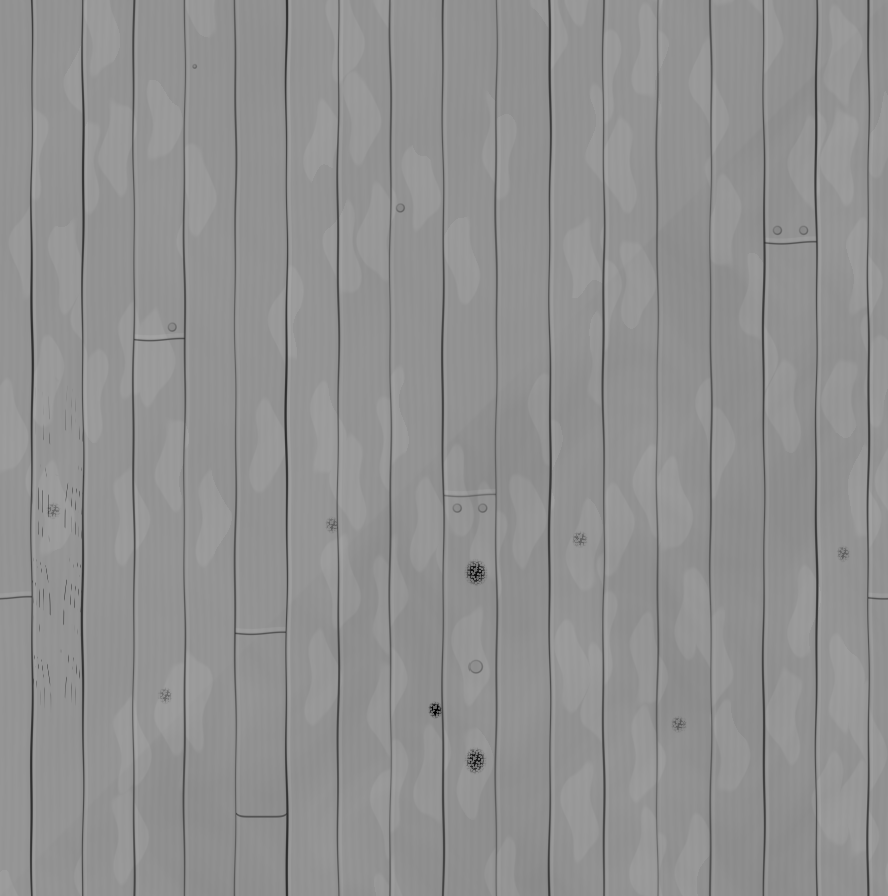
Reproduce this texture map procedurally as a WebGL 1 fragment shader.

```glsl
precision highp float;
uniform vec2 u_resolution;

float hash(vec2 p) {
  return fract(sin(dot(p, vec2(41.3, 289.1))) * 4375.5);
}

// x: distance to the nearest cell point, y: random value of that cell
vec2 cellular(vec2 p) {
  vec2 nearest = vec2(9.0, 0.0);
  for (int j = -1; j <= 1; j++) {
    for (int i = -1; i <= 1; i++) {
      vec2 cell = floor(p) + vec2(float(i), float(j));
      vec2 point = cell + 0.15 + 0.7 * vec2(hash(cell), hash(cell + 17.0));
      float d = length(p - point);
      if (d < nearest.x) nearest = vec2(d, hash(cell + 5.0));
    }
  }
  return nearest;
}

float mottle(vec2 p) {
  float sum = 0.0, gain = 0.5;
  for (int i = 0; i < 4; i++) {
    p += 0.6 * sin(p.yx * 1.3 + float(i));
    sum += gain * sin(p.x) * sin(p.y + 1.0);
    p = mat2(1.5, 1.1, -1.1, 1.5) * p;
    gain *= 0.6;
  }
  return sum;
}

float stroke(float d, float halfWidth) {
  float px = 0.8 / u_resolution.y;
  return 1.0 - smoothstep(halfWidth - px, halfWidth + px, abs(d));
}

// Height of the butt joint on a plank, or -1 where it has none
float jointHeight(float id) {
  float t = (id - 8.0) / 6.0, kind = mod(id, 6.0);
  if (abs(kind - 2.0) < 0.5) return 0.447 + t * (0.054 + 0.228 * t);
  if (abs(kind - 4.0) < 0.5 && abs(id - 10.0) > 0.5) return 0.28 + 0.0033 * id;
  return -1.0;
}

// Shading of a round nail head: dark rim, lit on the upper left
float nail(vec2 d, float r) {
  float rim = stroke(length(d) - r, 0.0008);
  float lit = dot(d, vec2(-0.6, 0.8)) / r;
  return rim * (0.05 * lit - 0.12) - 0.035 * stroke(length(d), r);
}

float knot(vec2 d, float r) {
  float core = 1.0 - smoothstep(0.35 * r, r, length(d * vec2(1.0, 0.85)));
  return core * (0.25 + 0.75 * smoothstep(0.3, 0.55, cellular(d * 330.0).x));
}

void main() {
  vec2 p = gl_FragCoord.xy / u_resolution;

  // Seventeen planks of slightly uneven width, wrapping at the sides
  float s = (p.x + 0.0046 * sin(6.2832 * (p.x - 0.17))) * 17.0 - 0.55;
  float seam = mod(floor(s + 0.5), 17.0);
  s += 0.012 * sin(p.y * 18.85 + seam * 2.0) + 0.008 * sin(p.y * 50.27 + seam * 5.0);
  float id = mod(floor(s), 17.0);
  float u = fract(s);
  float across = (u - step(0.5, u)) / 17.0;

  // Base tone, diagonal sheen and clouded lower half
  float sheen = smoothstep(-0.003, 0.003, p.y - p.x);
  float shade = 0.566 + 0.014 * sheen * (1.0 - 0.5 * p.y);
  shade += 0.012 * (hash(vec2(id, 3.0)) - 0.5);
  shade += mix(0.022, 0.008, sheen) * mottle(p * vec2(19.0, 14.0));
  shade += 0.005 * sin(u * 42.0 + id * 7.0 + 2.0 * sin(p.y * 9.0 + id));

  // Worn pale patches, stretched along the boards
  vec2 ragged = p + 0.006 * vec2(sin(p.y * 71.0), sin(p.x * 190.0 + id));
  vec2 worn = cellular(ragged * vec2(24.0, 8.0) + vec2(0.0, hash(vec2(id, 8.0))));
  shade += 0.028 * step(0.6, worn.y) * (1.0 - smoothstep(0.38, 0.44, worn.x));

  // Dashed arching grain on the first plank
  if (id < 0.5) {
    float arch = 0.7 * (u - 0.5) * (u - 0.5) - 0.35 * (p.y - 0.22);
    float rings = abs(fract(arch * 28.0 + 0.15 * sin(p.y * 60.0)) - 0.5);
    float dashes = smoothstep(0.0, 0.5, sin(p.y * 170.0 + u * 9.0) + sin(p.y * 61.0));
    float extent = smoothstep(0.2, 0.25, p.y) * (1.0 - smoothstep(0.45, 0.6, p.y));
    shade -= 0.2 * dashes * extent * (1.0 - smoothstep(0.02, 0.1, rings));
  }

  // Butt joints, with nail pairs beside some of them
  float joint = jointHeight(id);
  float below = p.y - joint + 0.0012 * sin(u * 5.0);
  float cut = stroke(below, 0.0008);
  if (abs(id - 4.0) < 0.5) cut = max(cut, stroke(p.y - 0.0885 - 0.004 * pow(abs(2.0 * u - 1.0), 8.0), 0.001));
  shade += 0.03 * stroke(below - 0.004, 0.002);
  shade = mix(shade, 0.28, cut * (abs(id - 8.0) < 0.5 ? 0.5 : 0.85));
  if (abs(mod(id, 6.0) - 2.0) < 0.5) {
    float side = abs(id - 8.0) < 0.5 ? -1.0 : 1.0;
    for (int i = 0; i < 2; i++) {
      float x = float(i) * 0.5 + 0.25;
      if (id > 2.5 || i == 1) shade += nail(vec2((u - x) / 17.0, p.y - joint - 0.014 * side), 0.0045);
    }
  }

  // Lone nails stepping down every fourth plank
  if (abs(mod(id, 4.0) - 3.0) < 0.5 && id < 8.0)
    shade += nail(vec2((u - 0.18) / 17.0, p.y - 0.926 + 0.0395 * (id - 3.0)), 0.002 + 0.0006 * (id - 3.0));

  // Column of dark knots around a nail on the jointed middle plank
  if (abs(id - 8.0) < 0.5) {
    for (int i = 0; i < 3; i++) {
      vec2 d = vec2((u - 0.62) / 17.0, p.y - 0.151 - 0.105 * float(i));
      if (i == 1) shade += nail(d, 0.007);
      else shade -= 0.5 * knot(d, 0.014);
    }
  }

  // Faint knots scattered over two planks in five
  float kind = mod(id, 5.0);
  if (kind < 0.5 || abs(kind - 2.0) < 0.5) {
    vec2 d = vec2((u - 0.65 - 0.26 * sin(id * 0.45 - 1.0)) / 17.0, p.y - fract(0.43 + id * 0.3968));
    shade -= (abs(id - 7.0) < 0.5 ? 0.6 : 0.2) * knot(d, 0.009);
  }

  // Seams of changing weight, with soft shadow and a pale right edge
  float weight = 0.5 + 0.5 * hash(vec2(seam, 11.0));
  float swell = 0.5 + 0.5 * sin(p.y * 12.566 + seam * 4.0);
  shade += 0.04 * weight * stroke(across - 0.0035, 0.0015);
  shade -= 0.035 * exp(-abs(across) * 450.0);
  shade = mix(shade, 0.17, weight * (0.75 + 0.25 * swell) * stroke(across, 0.0006 + 0.0007 * swell * weight));

  gl_FragColor = vec4(vec3(shade), 1.0);
}
```
